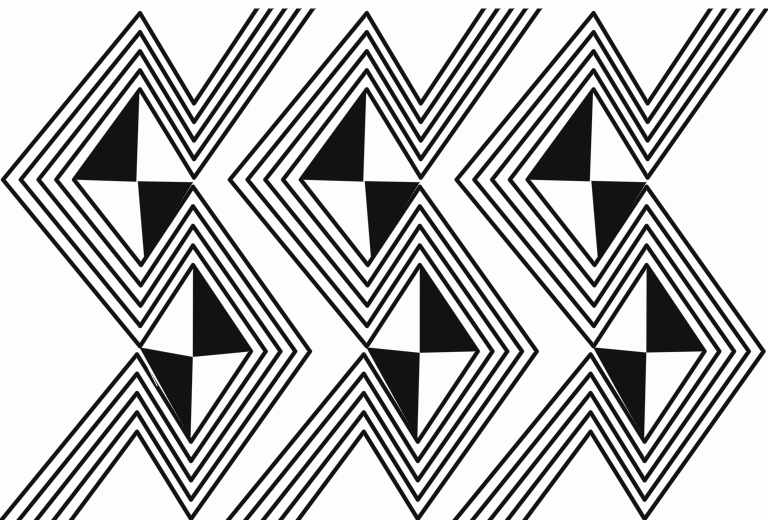
Reproduce this pattern procedurally as a Shadertoy shader.

```glsl
// Three columns of nested zigzag lines wrapped around pinwheel diamonds, black on white.

const vec2  SHEET      = vec2(768.0, 518.0); // design units, y pointing down
const int   COLUMNS    = 3;
const float PERIOD     = 226.8;              // distance between columns
const int   LINES      = 5;                  // parallel lines in a band
const float LINE_WIDTH = 4.2;
const float TOP_EDGE   = 8.5;                // flat cut of the upper line ends
const float SOFTNESS   = 0.75;               // edge blur in output pixels
const float WOBBLE     = 0.8;                // hand-cut drift of pinwheel centres
const float FIRST_DROP = 4.0;                // lower pinwheel sags in first column
const vec3  PAPER      = vec3(0.992, 0.992, 0.996);
const vec3  INK        = vec3(0.075, 0.070, 0.065);

// Corners of the first and last line of a band; the others lie evenly between.
const int CORNERS = 10;
const vec2 FIRST_LINE[CORNERS] = vec2[CORNERS](
    vec2(258.0, 7.0),   vec2(194.0, 103.0), vec2(140.0, 13.0),  vec2(3.0, 179.0),
    vec2(140.0, 345.0), vec2(193.0, 264.0), vec2(251.0, 350.0), vec2(191.0, 440.0),
    vec2(137.0, 353.0), vec2(-1.0, 521.0));
const vec2 LAST_LINE[CORNERS] = vec2[CORNERS](
    vec2(314.0, 7.0),   vec2(194.0, 177.0), vec2(140.0, 89.0),  vec2(74.0, 179.0),
    vec2(141.0, 264.0), vec2(193.0, 186.0), vec2(310.0, 350.0), vec2(191.0, 517.0),
    vec2(137.0, 430.0), vec2(69.0, 521.0));

float hash(float n) {
    return fract(sin(n * 127.1) * 43758.5453);
}

float segmentDistance(vec2 p, vec2 a, vec2 b) {
    vec2 pa = p - a, ba = b - a;
    return length(pa - ba * clamp(dot(pa, ba) / dot(ba, ba), 0.0, 1.0));
}

float cross2(vec2 a, vec2 b) {
    return a.x * b.y - a.y * b.x;
}

// Signed distance to the line through a and b
float edgeDistance(vec2 p, vec2 a, vec2 b) {
    return cross2(p - a, normalize(b - a));
}

float triangleDistance(vec2 p, vec2 a, vec2 b, vec2 c) {
    float winding = sign(cross2(b - a, c - a));
    return max(max(winding * edgeDistance(p, a, b),
                   winding * edgeDistance(p, b, c)),
                   winding * edgeDistance(p, c, a));
}

float zigzagDistance(vec2 p) {
    float d = 1e5;
    for (int i = 0; i < LINES; i++) {
        float t = float(i) / float(LINES - 1);
        vec2 start = mix(FIRST_LINE[0], LAST_LINE[0], t);
        for (int j = 1; j < CORNERS; j++) {
            vec2 end = mix(FIRST_LINE[j], LAST_LINE[j], t);
            d = min(d, segmentDistance(p, start, end));
            start = end;
        }
    }
    return max(d - 0.5 * LINE_WIDTH, TOP_EDGE - p.y);
}

float pinwheelDistance(vec2 p, int column) {
    float n = float(column);
    vec2 drift = WOBBLE * (vec2(hash(n + 1.0), hash(n + 7.0)) - 0.5);
    float drop = column == 0 ? FIRST_DROP : 0.0;

    // Upper diamond: opposite quarters filled
    vec2 upper = vec2(136.5, 181.0) + drift;
    float d = triangleDistance(p, vec2(139.5, 89.0), upper, vec2(74.0, 179.0));
    d = min(d, triangleDistance(p, upper + vec2(1.5, -0.5), vec2(193.0, 181.5), vec2(144.5, 261.0)));

    // Lower diamond: the other two quarters filled
    vec2 lower = vec2(193.0, 351.5 + drop) + drift;
    d = min(d, triangleDistance(p, vec2(193.0, 264.0), lower, vec2(251.0, 350.0)));
    d = min(d, triangleDistance(p, vec2(139.5, 346.0), lower, vec2(190.5, 438.0)));
    return d;
}

void mainImage(out vec4 fragColor, in vec2 fragCoord) {
    vec2 p = fragCoord / iResolution.xy * SHEET;
    p.y = SHEET.y - p.y;
    float blur = SOFTNESS * SHEET.y / iResolution.y;

    // Columns overlap, so every one is tested
    float d = 1e5;
    for (int i = 0; i < COLUMNS; i++) {
        vec2 q = p - vec2(PERIOD * float(i), 0.0);
        d = min(d, min(zigzagDistance(q), pinwheelDistance(q, i)));
    }

    // Hairline nick beside the first lower pinwheel
    float nick = segmentDistance(p, vec2(146.0, 362.0), vec2(157.0, 384.0)) - 0.5;
    d = max(d, -nick);

    fragColor = vec4(mix(INK, PAPER, smoothstep(-blur, blur, d)), 1.0);
}
```
